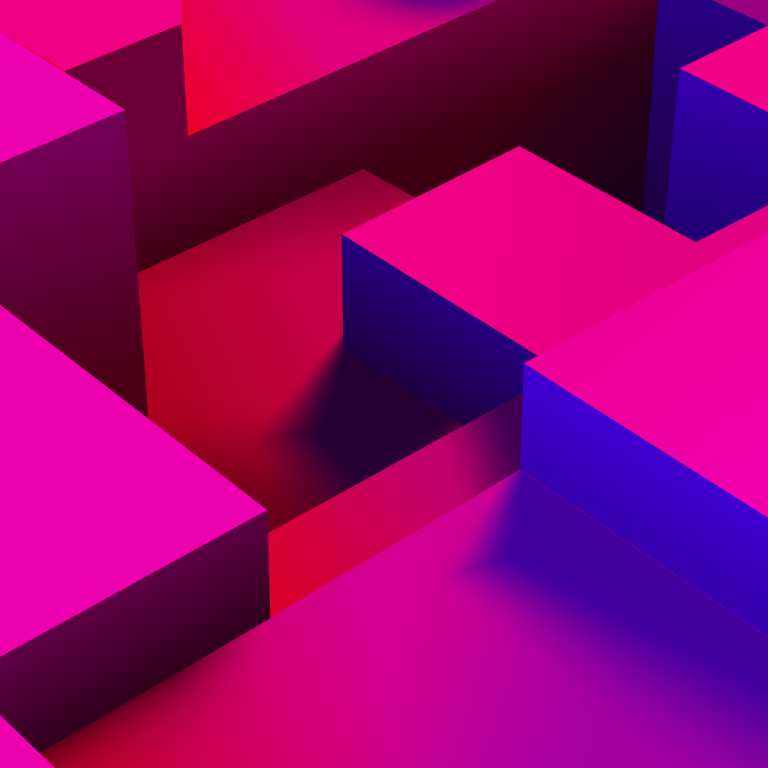
This background is drawn by a three.js fragment shader. Its source:

```glsl
// Interlocking blocks seen from above in magenta, red and blue light.
// Each face is a convex quad painted back to front, filled with a linear
// gradient; soft quads add the cast shadows on the two floors.
varying vec2 vUv;

#define EDGE 0.0011
#define HOT_PINK rb(0.94, 0.52)
#define MAGENTA rb(0.93, 0.68)
#define WINE rb(0.42, 0.22)
#define DEEP_WINE rb(0.23, 0.07)
#define INK rb(0.11, 0.10)
#define NAVY rb(0.11, 0.25)
#define INDIGO rb(0.15, 0.50)
#define FLOOR_SHADE rb(0.15, 0.20)
#define BLUE_SHADE rb(0.26, 0.62)

// Every colour in the scene lacks green.
vec3 rb(float red, float blue) { return vec3(red, 0.0, blue); }

// Signed distance to the line a-b, positive on its left.
float side(vec2 p, vec2 a, vec2 b) {
  vec2 along = normalize(b - a);
  return dot(p - a, vec2(-along.y, along.x));
}

// Inner distance of a convex quad with counterclockwise corners.
float quad(vec2 p, vec2 a, vec2 b, vec2 c, vec2 d) {
  return min(min(side(p, a, b), side(p, b, c)),
             min(side(p, c, d), side(p, d, a)));
}

// Blend from one colour at a to another at b.
vec3 ramp(vec2 p, vec2 a, vec2 b, vec3 start, vec3 end) {
  vec2 axis = b - a;
  float t = clamp(dot(p - a, axis) / dot(axis, axis), 0.0, 1.0);
  return mix(start, end, t);
}

float soft(float d, float width) { return smoothstep(-width, width, d); }

void paint(inout vec3 col, vec3 fill, float d) {
  col = mix(col, fill, soft(d, EDGE));
}

vec3 middleFloor(vec2 p) {
  vec3 c = ramp(p, vec2(0.20, 0.50), vec2(0.42, 0.60), rb(0.69, 0.13), rb(0.77, 0.28));
  c *= mix(0.66, 1.0, smoothstep(0.80, 0.65, p.y + 0.2 * (0.473 - p.x)));
  c *= mix(0.55, 1.0, smoothstep(0.30, 0.49, p.y));
  float d = quad(p, vec2(0.447, 0.56), vec2(0.37, 0.43), vec2(0.46, 0.30), vec2(0.80, 0.60));
  return mix(c, FLOOR_SHADE, soft(d, 0.008 + 0.3 * max(0.56 - p.y, 0.0)));
}

vec3 lowerFloor(vec2 p) {
  vec3 c = ramp(p, vec2(0.10, 0.02), vec2(0.48, 0.18), rb(0.80, 0.18), rb(0.83, 0.57));
  c = mix(c, rb(0.64, 0.63), smoothstep(0.42, 0.80, p.x - 0.3 * p.y));
  // Darker contact line beneath the left block.
  float gap = max(-side(p, vec2(0.056, 0.021), vec2(0.352, 0.195)), 0.0);
  c = mix(c, DEEP_WINE, 0.75 * exp(-gap * 28.0) * smoothstep(0.36, 0.22, p.x));
  float d = quad(p, vec2(0.677, 0.40), vec2(0.62, 0.26), vec2(1.2, -0.10), vec2(1.2, 0.60));
  return mix(c, BLUE_SHADE, soft(d, 0.01 + 0.25 * max(0.4 - p.y, 0.0)));
}

void main() {
  vec2 p = vUv;

  // Far floor with a violet shade at the top.
  vec3 col = ramp(p, vec2(0.245, 0.83), vec2(0.42, 0.95), rb(0.92, 0.16), rb(0.88, 0.48));
  vec2 glow = (p - vec2(0.57, 1.01)) / vec2(0.09, 0.03);
  col = mix(col, rb(0.35, 0.50), exp(-dot(glow, glow)));

  // Long back wall and the block joined to it.
  vec3 wall = ramp(p, vec2(0.33, 0.71), vec2(0.276, 0.834), DEEP_WINE, WINE);
  vec3 shadedWall = ramp(p, vec2(0.72, 0.92), vec2(0.84, 0.80), wall, INK);
  paint(col, shadedWall, quad(p, vec2(0.1, 0.5), vec2(0.9, 0.5), vec2(0.9, 1.111), vec2(0.1, 0.759)));
  paint(col, wall, quad(p, vec2(0.085, 0.7), vec2(0.252, 0.7), vec2(0.236, 0.969), vec2(0.085, 0.908)));
  paint(col, HOT_PINK, quad(p, vec2(0.085, 0.908), vec2(0.236, 0.969), vec2(0.236, 1.1), vec2(-0.2, 1.076)));

  // Far right blue wall and block.
  vec3 blueWall = ramp(p, vec2(0.85, 0.72), vec2(0.88, 0.98), NAVY, INDIGO);
  paint(col, blueWall, quad(p, vec2(0.828, 0.6), vec2(1.1, 0.6), vec2(1.1, 1.1), vec2(0.8643, 1.1)));
  paint(col, rb(0.60, 0.50), quad(p, vec2(0.9, 1.012), vec2(1.1, 0.922), vec2(1.1, 1.1), vec2(0.9, 1.1)));
  vec3 farFront = ramp(p, vec2(0.92, 0.70), vec2(0.96, 0.88), rb(0.13, 0.46), rb(0.21, 0.67));
  paint(col, farFront, quad(p, vec2(0.865, 0.711), vec2(1.05, 0.594), vec2(1.05, 0.829), vec2(0.885, 0.911)));
  paint(col, HOT_PINK, quad(p, vec2(0.885, 0.911), vec2(1.05, 0.829), vec2(1.2, 0.91), vec2(1.05, 0.991)));

  // Sunken floor and the central block.
  paint(col, middleFloor(p), quad(p, vec2(0.1, 0.608), vec2(0.2, 0.1), vec2(0.8, 0.6), vec2(0.473, 0.78)));
  vec3 midTop = ramp(p, vec2(0.60, 0.70), vec2(0.92, 0.66), HOT_PINK, rb(0.88, 0.50));
  paint(col, midTop, quad(p, vec2(0.445, 0.695), vec2(0.72, 0.524), vec2(0.95, 0.661), vec2(0.676, 0.81)));
  paint(col, midTop, quad(p, vec2(0.85, 0.6), vec2(1.1, 0.7), vec2(1.1, 0.784), vec2(0.85, 0.656)));
  vec3 midFront = ramp(p, vec2(0.53, 0.49), vec2(0.60, 0.60), NAVY, INDIGO);
  paint(col, midFront, quad(p, vec2(0.445, 0.695), vec2(0.447, 0.544), vec2(0.72, 0.374), vec2(0.72, 0.524)));

  // Step down to the lower floor.
  vec3 stepWall = ramp(p, vec2(0.36, 0.24), vec2(0.56, 0.37), rb(0.85, 0.17), rb(0.76, 0.42));
  stepWall = mix(stepWall, rb(0.24, 0.32), smoothstep(0.57, 0.69, p.x + 0.3 * (p.y - 0.4)));
  paint(col, stepWall, quad(p, vec2(0.3, 0.164), vec2(0.7, 0.402), vec2(0.7, 0.499), vec2(0.3, 0.279)));
  paint(col, lowerFloor(p), quad(p, vec2(-0.1, -0.07), vec2(1.1, -0.2), vec2(1.1, 0.104), vec2(0.677, 0.388)));

  // Right block.
  vec3 rightFront = ramp(p, vec2(0.80, 0.31), vec2(0.86, 0.41), rb(0.22, 0.68), rb(0.25, 0.82));
  paint(col, rightFront, quad(p, vec2(0.677, 0.388), vec2(1.1, 0.104), vec2(1.1, 0.263), vec2(0.682, 0.527)));
  vec3 rightTop = ramp(p, vec2(0.80, 0.61), vec2(0.98, 0.38), rb(0.93, 0.58), rb(0.94, 0.67));
  paint(col, rightTop, quad(p, vec2(0.682, 0.527), vec2(1.1, 0.263), vec2(1.3, 0.6), vec2(1.1, 0.752)));

  // Tall left block.
  vec3 tallFront = ramp(p, vec2(0.12, 0.50), vec2(0.03, 0.80), rb(0.29, 0.08), rb(0.45, 0.34));
  paint(col, tallFront, quad(p, vec2(-0.1, 0.3), vec2(0.205, 0.3), vec2(0.163, 0.857), vec2(-0.1, 0.746)));
  paint(col, MAGENTA, quad(p, vec2(-0.1, 0.746), vec2(0.163, 0.857), vec2(-0.1, 1.02), vec2(-0.3, 0.9)));

  // Near left block and the corner block.
  vec3 nearFront = ramp(p, vec2(0.20, 0.10), vec2(0.13, 0.22), rb(0.18, 0.10), rb(0.38, 0.28));
  paint(col, nearFront, quad(p, vec2(-0.1, -0.07), vec2(0.352, 0.195), vec2(0.348, 0.336), vec2(-0.1, 0.09)));
  paint(col, MAGENTA, quad(p, vec2(-0.1, 0.09), vec2(0.348, 0.336), vec2(-0.1, 0.68), vec2(-0.3, 0.3)));
  paint(col, MAGENTA, quad(p, vec2(-0.2, -0.2), vec2(0.176, -0.1), vec2(-0.1, 0.165), vec2(-0.2, 0.1)));

  gl_FragColor = vec4(col, 1.0);
}
```
